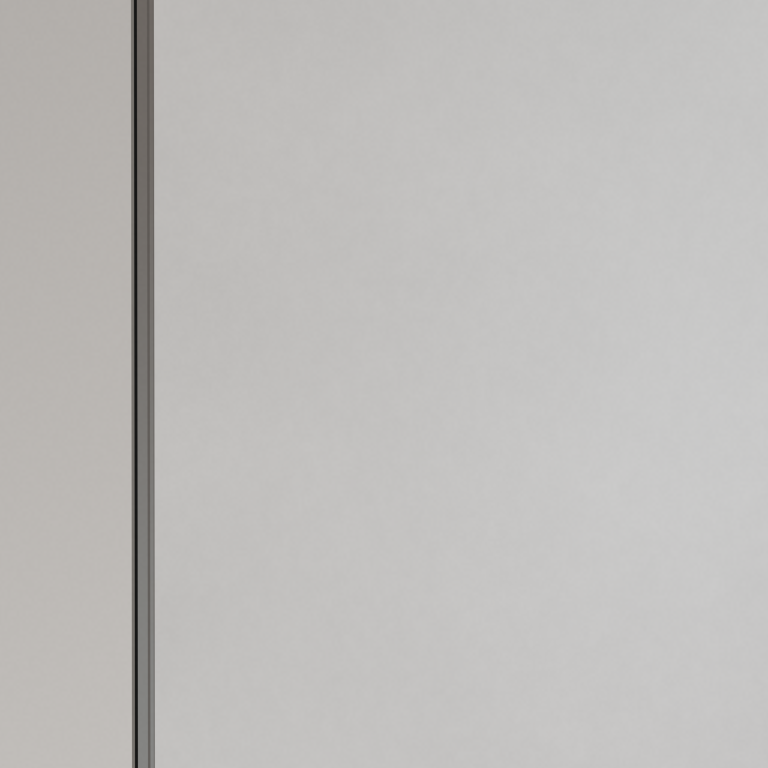
A Shadertoy shader for this texture:

```glsl
// Draws a pale plaster wall beside a smooth panel, split by a dark metal channel.

// Channel layout, as fractions of the canvas width
const float CHANNEL_LEFT  = 0.1712;
const float CHANNEL_RIGHT = 0.2010;
const float GAP_CENTER    = 0.1770;
const float GAP_HALF      = 0.0019;
const float GROOVE_CENTER = 0.1936;
const float GROOVE_HALF   = 0.0016;
const float CHANNEL_LEAN  = 0.0014;  // rightward drift from top to bottom
const float EDGE_BLUR     = 0.0010;

// Colours
const vec3 PANEL_TOP    = vec3(0.700, 0.685, 0.670);
const vec3 PANEL_BOTTOM = vec3(0.755, 0.742, 0.728);
const vec3 WALL_TOP_LEFT     = vec3(0.738, 0.728, 0.718);
const vec3 WALL_TOP_RIGHT    = vec3(0.768, 0.766, 0.762);
const vec3 WALL_BOTTOM_LEFT  = vec3(0.758, 0.752, 0.744);
const vec3 WALL_BOTTOM_RIGHT = vec3(0.776, 0.771, 0.768);
const vec3 METAL_TOP    = vec3(0.430, 0.408, 0.390);
const vec3 METAL_BOTTOM = vec3(0.520, 0.520, 0.512);
const vec3 RIM_COLOR    = vec3(0.470, 0.455, 0.435);
const vec3 GAP_COLOR    = vec3(0.085, 0.085, 0.082);
const vec3 GROOVE_COLOR = vec3(0.345, 0.325, 0.310);

// Surface texture
const float CLOUD_SCALE  = 5.0;
const float CLOUD_AMOUNT = 0.020;
const float FIBER_SCALE  = 75.0;
const float FIBER_AMOUNT = 0.012;
const float GRAIN_SCALE  = 256.0;
const float GRAIN_AMOUNT = 0.008;

float hash(vec2 p) {
    vec3 q = fract(vec3(p.xyx) * 0.1031);
    q += dot(q, q.yzx + 33.33);
    return fract((q.x + q.y) * q.z);
}

float valueNoise(vec2 p) {
    vec2 cell = floor(p);
    vec2 f = fract(p);
    f = f * f * (3.0 - 2.0 * f);
    float low  = mix(hash(cell), hash(cell + vec2(1.0, 0.0)), f.x);
    float high = mix(hash(cell + vec2(0.0, 1.0)), hash(cell + 1.0), f.x);
    return mix(low, high, f.y);
}

float fbm(vec2 p) {
    float sum = 0.0;
    float weight = 0.5;
    for (int octave = 0; octave < 4; octave++) {
        sum += weight * valueNoise(p);
        p = mat2(0.8, 0.6, -0.6, 0.8) * p * 2.03 + 17.3;
        weight *= 0.5;
    }
    return sum / 0.9375;
}

// Soft band of the given half width around a centre
float band(float x, float center, float halfWidth, float blur) {
    return 1.0 - smoothstep(-blur, blur, abs(x - center) - halfWidth);
}

vec3 wallColor(vec2 uv) {
    float across = smoothstep(CHANNEL_RIGHT - 0.12, 1.0, uv.x);
    vec3 top = mix(WALL_TOP_LEFT, WALL_TOP_RIGHT, across);
    vec3 bottom = mix(WALL_BOTTOM_LEFT, WALL_BOTTOM_RIGHT, across);
    vec3 color = mix(bottom, top, uv.y);

    // Cool glow at the right, just below mid height
    vec2 offset = (uv - vec2(0.96, 0.43)) / vec2(0.38, 0.34);
    color += vec3(0.014, 0.017, 0.019) * exp(-dot(offset, offset));

    // Cloudy plaster and fine fibres
    color += CLOUD_AMOUNT * (fbm(uv * CLOUD_SCALE) - 0.5);
    color += FIBER_AMOUNT * (fbm(uv * vec2(1.0, 0.8) * FIBER_SCALE) - 0.5);
    return color;
}

vec3 channelColor(float x, float height, float blur) {
    vec3 metal = mix(METAL_BOTTOM, METAL_TOP, smoothstep(0.0, 1.0, height));
    vec3 color = mix(RIM_COLOR, metal, smoothstep(-blur, blur, x - GAP_CENTER));
    color = mix(color, GROOVE_COLOR, 0.75 * band(x, GROOVE_CENTER, GROOVE_HALF, blur));
    color = mix(color, GROOVE_COLOR, 0.45 * band(x, CHANNEL_RIGHT, 0.0014, blur));
    return mix(color, GAP_COLOR, band(x, GAP_CENTER, GAP_HALF, blur));
}

void mainImage(out vec4 fragColor, in vec2 fragCoord) {
    vec2 uv = fragCoord / iResolution.xy;
    float blur = max(EDGE_BLUR, 0.7 / iResolution.x);
    float x = uv.x - CHANNEL_LEAN * (0.5 - uv.y);

    // Panel, channel and wall from left to right
    vec3 color = mix(PANEL_BOTTOM, PANEL_TOP, uv.y);
    color += 0.006 * (uv.x / CHANNEL_LEFT - 0.5);
    color = mix(color, channelColor(x, uv.y, blur),
                smoothstep(-blur, blur, x - CHANNEL_LEFT));
    color = mix(color, wallColor(uv), smoothstep(-blur, blur, x - CHANNEL_RIGHT));

    // Fine grain over everything
    color += GRAIN_AMOUNT * (valueNoise(uv * GRAIN_SCALE) - 0.5);
    fragColor = vec4(color, 1.0);
}
```
